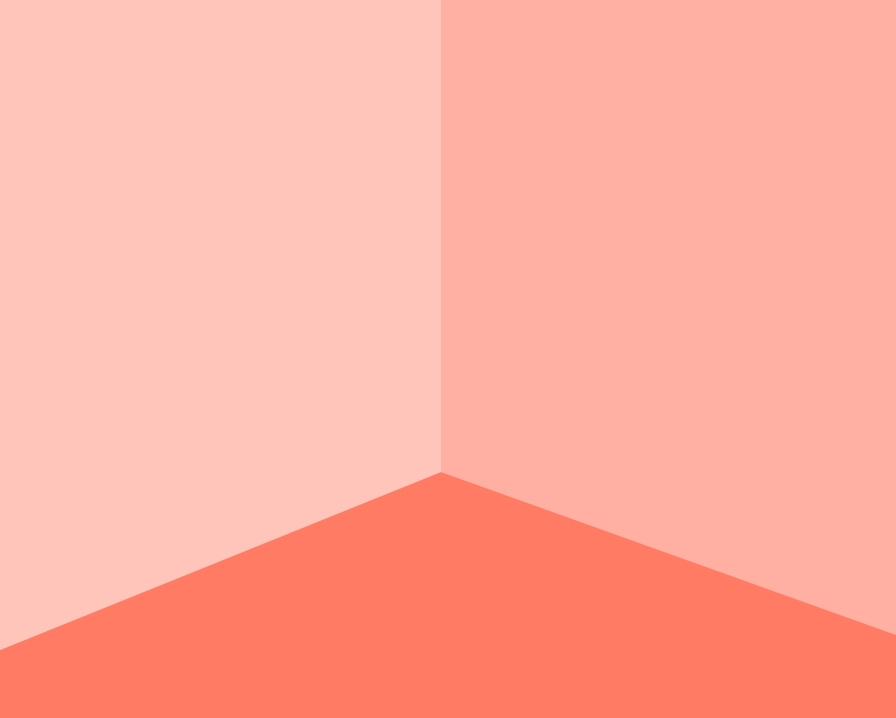
Give the GLSL for this background, as a WebGL 2 fragment shader.

```glsl
#version 300 es
precision highp float;
// Draws an empty room corner: two flat pastel walls meeting above a coral floor.

uniform vec2 u_resolution;
out vec4 fragColor;

const vec3 LEFT_WALL = vec3(1.0, 0.77, 0.73);
const vec3 RIGHT_WALL = vec3(1.0, 0.69, 0.64);
const vec3 FLOOR = vec3(1.0, 0.482, 0.39);

// Signed distance to the line from a to b, positive on its right-hand side.
float lineDistance(vec2 p, vec2 a, vec2 b) {
    vec2 along = normalize(b - a);
    return dot(p - a, vec2(along.y, -along.x));
}

// Coverage of the positive side of an edge, softened over the given width.
float edgeMask(float dist, float width) {
    return clamp(dist / width + 0.5, 0.0, 1.0);
}

void main() {
    // Canvas-height units keep distances even in both directions.
    vec2 canvas = vec2(u_resolution.x / u_resolution.y, 1.0);
    vec2 p = gl_FragCoord.xy / u_resolution.y;
    float pixel = 1.0 / u_resolution.y;

    // Points where the floor meets the walls.
    vec2 corner = vec2(0.4922, 0.3425) * canvas;
    vec2 leftEnd = vec2(0.0, 0.0945) * canvas;
    vec2 rightEnd = vec2(1.0, 0.1155) * canvas;

    // Walls, split by the vertical corner.
    vec3 color = mix(LEFT_WALL, RIGHT_WALL, edgeMask(p.x - corner.x, pixel));

    // Floor, the wedge below both wall bases.
    float floorDist = min(lineDistance(p, leftEnd, corner),
                          lineDistance(p, corner, rightEnd));
    color = mix(color, FLOOR, edgeMask(floorDist, pixel));

    fragColor = vec4(color, 1.0);
}
```
